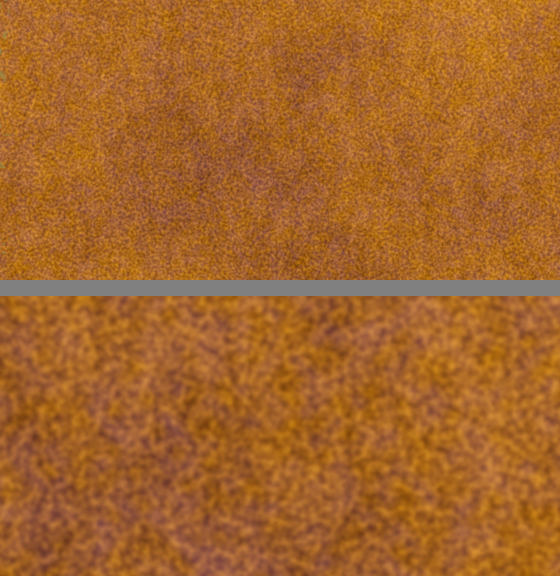
Top: the whole. Bottom: its middle third, enlarged.
Give the GLSL for this texture, as a Shadertoy shader.

```glsl
// Weathered rust plate: fine ochre grain over soft purple-brown stains.

const vec3 RUST_DARK = vec3(0.46, 0.245, 0.125);
const vec3 RUST_MID = vec3(0.655, 0.394, 0.150);
const vec3 RUST_LIGHT = vec3(0.84, 0.56, 0.19);
const vec3 LICHEN = vec3(0.56, 0.54, 0.30);

float hash(vec2 cell) {
    vec3 p = fract(cell.xyx * vec3(0.1031, 0.1030, 0.0973));
    p += dot(p, p.yzx + 33.33);
    return fract((p.x + p.y) * p.z);
}

// Smooth value noise, centred on zero
float noise(vec2 p) {
    vec2 cell = floor(p);
    vec2 f = fract(p);
    f = f * f * (3.0 - 2.0 * f);
    float low = mix(hash(cell), hash(cell + vec2(1.0, 0.0)), f.x);
    float high = mix(hash(cell + vec2(0.0, 1.0)), hash(cell + 1.0), f.x);
    return mix(low, high, f.y) - 0.5;
}

// Slope of random direction at one lattice corner
float slope(vec2 cell, vec2 f, vec2 corner) {
    float angle = 6.2832 * hash(cell + corner);
    return dot(vec2(cos(angle), sin(angle)), f - corner);
}

// Gradient noise: evenly sized, curling grains
float curlyNoise(vec2 p) {
    vec2 cell = floor(p);
    vec2 f = fract(p);
    vec2 w = f * f * f * (f * (f * 6.0 - 15.0) + 10.0);
    float low = mix(slope(cell, f, vec2(0.0)), slope(cell, f, vec2(1.0, 0.0)), w.x);
    float high = mix(slope(cell, f, vec2(0.0, 1.0)), slope(cell, f, vec2(1.0)), w.x);
    return mix(low, high, w.y);
}

vec2 rotate(vec2 p, float angle) {
    float c = cos(angle), s = sin(angle);
    return vec2(c * p.x - s * p.y, s * p.x + c * p.y);
}

// Octaves turned against each other to hide the lattice
float fbm(vec2 p, int octaves, float gain) {
    float sum = 0.0, amplitude = 1.0;
    for (int i = 0; i < octaves; i++) {
        sum += amplitude * noise(p);
        p = rotate(p, 0.65) * 2.03 + 17.3;
        amplitude *= gain;
    }
    return sum;
}

float softSpot(vec2 p, vec2 centre, vec2 radius) {
    vec2 d = (p - centre) / radius;
    return exp(-dot(d, d));
}

// Broad tone: positive where the plate is stained
float stainAmount(vec2 p) {
    vec2 q = p + 0.12 * vec2(fbm(p * 6.0, 3, 0.6), fbm(p * 6.0 + 40.0, 3, 0.6));
    float stain = 0.19 * softSpot(q, vec2(0.72, 0.42), vec2(0.36, 0.24));
    stain += 0.15 * softSpot(q, vec2(1.08, 0.72), vec2(0.13, 0.14));
    stain += 0.16 * softSpot(q, vec2(1.10, 0.06), vec2(0.26, 0.14));
    stain += 0.11 * softSpot(q, vec2(1.76, 0.27), vec2(0.20, 0.16));
    stain -= 0.15 * softSpot(q, vec2(1.72, 0.98), vec2(0.40, 0.22));
    stain -= 0.08 * softSpot(q, vec2(0.22, 0.75), vec2(0.25, 0.25));
    return stain + 0.13 * fbm(p * vec2(8.0, 5.0) + 9.0, 4, 0.65) - 0.04;
}

// Fine mottling and faint vertical streaks
float grainTone(vec2 p) {
    float grain = 0.50 * curlyNoise(rotate(p, 0.4) * 84.0);
    grain += 0.28 * curlyNoise(rotate(p, 1.1) * 125.0 + 31.0);
    grain += 0.16 * noise(rotate(p, 0.7) * 38.0 + 57.0);
    return grain + 0.13 * noise(p * vec2(46.0, 13.0) + 5.0);
}

// Ramp from dark (0) through mid (0.5) to light (1)
vec3 rustColour(float tone) {
    float t = clamp(tone, -0.1, 1.05) * 2.0;
    vec3 lower = mix(RUST_DARK, RUST_MID, min(t, 1.0));
    return lower + (RUST_LIGHT - RUST_MID) * max(t - 1.0, 0.0);
}

// Sparse pale flecks along the left border
float edgeFlecks(vec2 p) {
    float fleck = smoothstep(0.30, 0.42, noise(p * 62.0 + 81.0));
    return fleck * (1.0 - smoothstep(0.01, 0.05, p.x));
}

void mainImage(out vec4 fragColor, in vec2 fragCoord) {
    vec2 p = fragCoord / iResolution.y;
    float stain = stainAmount(p);
    float tone = 0.51 - stain + grainTone(p);
    vec3 colour = rustColour(tone);

    // Violet tint, blurrier than the grain and stronger in stains
    float violet = 0.16 * noise(rotate(p, 0.8) * 56.0 + 63.0);
    violet += 0.08 * fbm(p * 13.0 + 22.0, 2, 0.5) + 0.10 * stain;
    colour += violet * vec3(0.0, 0.03, 1.0);

    colour = mix(colour, LICHEN, 0.6 * edgeFlecks(p));
    fragColor = vec4(clamp(colour, 0.0, 1.0), 1.0);
}
```
